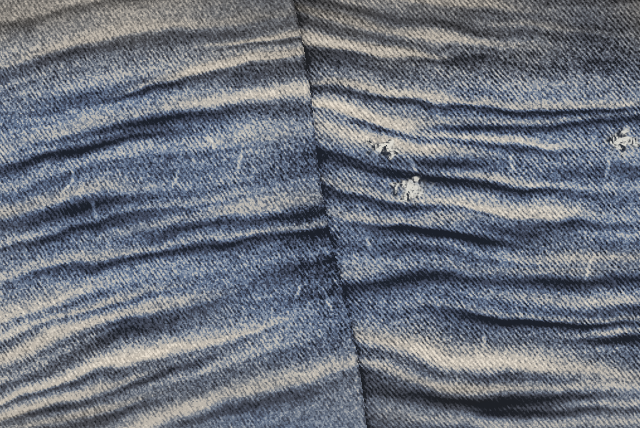
Reproduce this texture procedurally as a Shadertoy shader.

```glsl
const vec3 INK = vec3(0.11, 0.13, 0.17);
const vec3 INDIGO = vec3(0.26, 0.29, 0.365);
const vec3 BLUE = vec3(0.365, 0.43, 0.535);
const vec3 PALE = vec3(0.53, 0.58, 0.65);
const vec3 CREAM = vec3(0.71, 0.71, 0.70);
const vec3 THREAD = vec3(0.88, 0.87, 0.83);
const vec3 WARM = vec3(1.05, 1.0, 0.93);

const float BASE_TONE = 0.46;
const float FOLD_GAIN = 0.26;
const float RIPPLE_GAIN = 0.50;
const float PATCH_GAIN = 0.26;
const float TWILL_PERIOD = 0.0088;
const vec2 TWILL_GAIN = vec2(0.10, 0.15);
const vec2 TWILL_ANGLE = vec2(0.62, 0.72);
const float SPECK_GAIN = 0.46;
const int FOLDS = 25;
const int SCRATCHES = 14;
const int FRAYS = 3;
const vec2 FRAY_AT[FRAYS] = vec2[FRAYS](vec2(0.90, 0.656), vec2(0.96, 0.558), vec2(1.455, 0.672));

float hash(vec2 p) {
    vec3 q = fract(vec3(p.xyx) * 0.1031);
    q += dot(q, q.yzx + 33.33);
    return fract((q.x + q.y) * q.z);
}

float noise(vec2 p) {
    vec2 i = floor(p), f = fract(p);
    f = f * f * (3.0 - 2.0 * f);
    return mix(mix(hash(i), hash(i + vec2(1, 0)), f.x),
               mix(hash(i + vec2(0, 1)), hash(i + vec2(1, 1)), f.x), f.y);
}

float fbm(vec2 p) {
    return 0.55 * noise(p) + 0.3 * noise(p * 2.1 + 17.0) + 0.15 * noise(p * 4.3 + 41.0);
}

float seamX(float y) {
    return 0.682 + 0.175 * (1.0 - y) + 0.008 * sin(y * 9.0);
}

// Lit ridge above, sharp shadow below, tapering at both ends
float foldLight(vec2 q, float side) {
    float sum = 0.0;
    for (int i = 0; i < FOLDS; i++) {
        vec2 id = vec2(float(i) + 3.0, 7.0 + side * 31.0);
        float level = mix(mix(-0.30, 0.0, side), 1.07, (float(i) + 0.9 * hash(id)) / float(FOLDS));
        float x = q.x - 0.75 * hash(id + 50.0);
        float reach = mix(0.3, 0.75, hash(id + 90.0));
        float taper = 1.0 - smoothstep(0.3, 1.0, abs(x) / reach);
        float width = mix(0.005, 0.014, hash(id + 130.0)) * mix(0.6, 1.0, taper);
        float tilt = 0.20 * (hash(id + 170.0) - 0.5);
        float d = (q.y - level - tilt * x) / width;
        float lit = exp(-0.5 * pow((d - 1.3) / (d > 1.3 ? 1.7 : 0.8), 2.0));
        float shade = exp(-0.5 * pow((d + 1.2) / (d < -1.2 ? 1.7 : 0.8), 2.0));
        sum += (lit - 1.1 * shade) * taper * mix(0.4, 1.2, hash(id + 210.0));
    }
    return clamp(sum, -1.5, 1.3);
}

// Short worn threads, mostly upright
float scratches(vec2 p) {
    float sum = 0.0;
    for (int i = 0; i < SCRATCHES; i++) {
        vec2 id = vec2(float(i), 301.0);
        vec2 r = p - vec2(1.5 * (float(i) + hash(id)) / float(SCRATCHES), mix(0.15, 0.8, hash(id + 20.0)));
        r.x += r.y * (hash(id + 60.0) - 0.5) + 0.012 * (noise(r * 45.0 + float(i) * 9.0) - 0.5);
        float len = mix(0.015, 0.04, hash(id + 80.0));
        sum += smoothstep(0.007, 0.001, abs(r.x)) * smoothstep(len, len * 0.4, abs(r.y));
    }
    return min(sum, 1.0);
}

vec3 denim(float t) {
    vec3 c = mix(INK, INDIGO, smoothstep(0.08, 0.28, t));
    c = mix(c, BLUE, smoothstep(0.28, 0.43, t));
    c = mix(c, PALE, smoothstep(0.43, 0.58, t));
    c = mix(c, CREAM, smoothstep(0.58, 0.72, t));
    return mix(c, THREAD, smoothstep(0.75, 1.1, t));
}

void mainImage(out vec4 fragColor, in vec2 fragCoord) {
    vec2 p = fragCoord / iResolution.y;
    float gap = p.x - seamX(p.y);
    float side = step(0.0, gap);

    // Fold coordinates: rising on the left panel, sagging on the right
    float rise = (0.16 + 0.20 * (1.0 - p.y)) * p.x - 0.04 * p.x * p.x;
    float sag = -mix(0.12, 0.24, p.y) * gap + 0.14 * gap * gap;
    vec2 q = vec2(mix(p.x, gap, side), p.y - mix(rise, sag, side));
    q.y += 0.06 * (fbm(vec2(q.x * 4.0, q.y * 7.0) + side * 23.0) - 0.5);
    q.y += 0.007 * (noise(vec2(q.x * 22.0, q.y * 14.0)) - 0.5);
    float calm = 1.0 - 0.55 * smoothstep(0.80, 1.0, p.y) * (1.0 - side);
    float fold = foldLight(q, side) * calm;
    float ripple = calm * (fbm(vec2(q.x * 3.0, q.y * 26.0) + side * 57.0) - 0.5);
    float patches = fbm(p * vec2(3.0, 5.0) + 11.0) - 0.5;

    // Twill ribs bent by the folds, and woven flecks
    float angle = mix(TWILL_ANGLE.x, TWILL_ANGLE.y, side);
    vec2 across = vec2(cos(angle), sin(angle));
    vec2 weave = vec2(dot(p, across), dot(p, vec2(-across.y, across.x)));
    float wobble = 1.2 * noise(p * 30.0) + 0.3 * fold;
    float rib = sin(6.28318 * weave.x / TWILL_PERIOD + 2.0 * wobble);
    rib *= mix(0.6, 1.3, noise(p * 24.0 + 5.0)) * mix(TWILL_GAIN.x, TWILL_GAIN.y, side);
    float fleck = noise(weave * vec2(270.0, 170.0)) - 0.5;
    float grain = noise(p * 340.0 + 70.0) - 0.5;

    float tone = BASE_TONE + FOLD_GAIN * fold + RIPPLE_GAIN * ripple + PATCH_GAIN * patches;
    float focus = mix(1.0, 0.65, smoothstep(0.3, 0.5, abs(p.y - 0.5)));
    float exposed = smoothstep(0.08, 0.5, tone);
    tone += focus * mix(0.4, 1.0, exposed) * (rib + SPECK_GAIN * (0.75 * fleck + 0.7 * grain));
    tone += 0.26 * scratches(p) * (0.6 + 0.8 * noise(p * 160.0));

    // Overlapping seam: soft dip, rolled edge, cast shadow
    float dip = smoothstep(-0.20, 0.0, gap) * (1.0 - side);
    tone -= 0.19 * dip * smoothstep(0.05, 0.35, p.y) * smoothstep(0.9, 0.55, p.y);
    tone += 0.04 * exp(-pow((gap + 0.010) / 0.005, 2.0));
    tone -= 0.15 * side * exp(-gap / 0.022) + 0.13 * exp(-pow(gap / 0.006, 2.0));
    tone -= 0.15 * smoothstep(0.8, 1.5, p.x) * smoothstep(0.64, 0.85, p.y);

    // Yellowed wear on raised cloth and towards the top and bottom
    vec3 color = denim(tone);
    float edge = smoothstep(0.70, 1.0, p.y) + 0.5 * smoothstep(0.3, 0.0, p.y);
    float wear = clamp(0.8 * edge + 0.5 * max(fold, 0.0) + 0.7 * patches, 0.0, 0.9);
    color = mix(color, dot(color, vec3(0.3, 0.59, 0.11)) * WARM, wear);

    // Frayed holes with loose fibres
    for (int i = 0; i < FRAYS; i++) {
        vec2 r = p - FRAY_AT[i];
        float radius = length(r * vec2(0.8, 1.1)) + 0.036 * (noise(r * 80.0 + float(i) * 19.0) - 0.5);
        float curl = 3.0 * noise(r * 60.0 + float(i) * 7.0);
        float fibre = 0.65 * noise(vec2(r.x * 170.0 + curl, r.y * 90.0 + curl)) + 0.35 * noise(r * 300.0);
        vec3 tuft = mix(INK, THREAD, smoothstep(0.2, 0.75, fibre));
        color = mix(color, tuft, smoothstep(0.036, 0.018, radius) * 0.9);
    }
    fragColor = vec4(clamp(color, 0.0, 1.0), 1.0);
}
```
